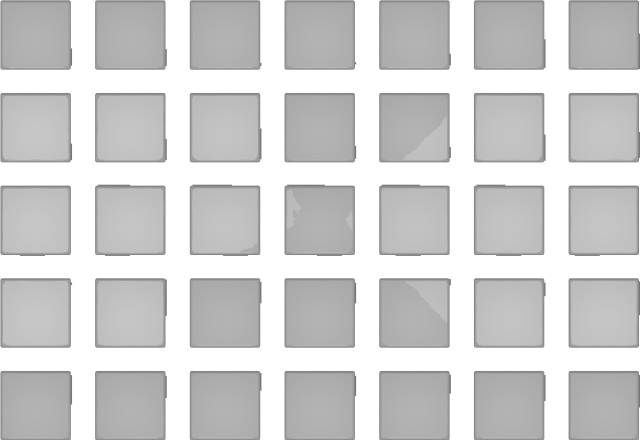
This pattern is drawn by a WebGL 2 fragment shader. Its source:

```glsl
#version 300 es
precision highp float;

uniform vec2 u_resolution;
out vec4 fragColor;

// Lengths are in tile widths; y runs downward from the top edge.
const vec2 CANVAS = vec2(8.98, 6.18);
const vec2 PITCH = vec2(1.3287, 1.3015);
const vec2 TILE = vec2(0.988, 0.975);
const vec2 MARGIN = vec2(0.006, 0.004);

const vec3 PAPER = vec3(1.0);
const vec3 DARK_FACE = vec3(0.68);
const vec3 LIGHT_FACE = vec3(0.745);
const vec3 RIM = vec3(0.53);
const vec3 BEVEL = vec3(0.62);
const vec3 GLINT = vec3(0.80);

float hash(vec2 p) {
  return fract(sin(dot(p, vec2(127.1, 311.7))) * 43758.5);
}

vec2 gradient(vec2 p) {
  float a = 6.2832 * hash(p);
  return vec2(cos(a), sin(a));
}

float gradientNoise(vec2 p) {
  vec2 i = floor(p), f = fract(p);
  vec2 u = f * f * f * (f * (f * 6.0 - 15.0) + 10.0);
  vec2 e = vec2(1.0, 0.0);
  float a = dot(gradient(i), f);
  float b = dot(gradient(i + e), f - e);
  float c = dot(gradient(i + e.yx), f - e.yx);
  float d = dot(gradient(i + e.xx), f - e.xx);
  return mix(mix(a, b, u.x), mix(c, d, u.x), u.y);
}

float boxDistance(vec2 p, vec2 lo, vec2 hi, float radius) {
  vec2 d = abs(p - 0.5 * (lo + hi)) - 0.5 * (hi - lo) + radius;
  return length(max(d, 0.0)) + min(max(d.x, d.y), 0.0) - radius;
}

float cover(float d, float px) {
  return clamp(0.5 - d / px, 0.0, 1.0);
}

// Two bright zones spread in from the sides, leaving dark bands between.
float brightZone(vec2 p, float px) {
  float dy = p.y - 3.09;
  float rough = 0.16 * gradientNoise(p * 5.0) + 0.06 * gradientNoise(p * 19.0);
  float slope = dy > 0.0 ? 1.9 : 0.3;
  float left = p.x - 4.21 + slope * min(abs(dy), 0.93) + rough;
  float right = 4.83 + abs(dy) - p.x + 0.5 * rough;
  return cover(max(min(left, right), abs(dy) - 1.95), px);
}

// Thin ledges that stick out past the tile on its worn sides.
float ledgeDistance(vec2 q, vec2 id) {
  float start = hash(id + 3.7), other = hash(id + 8.3);
  if (id.y == 2.0) {
    float from = 0.6 * start;
    float bottom = boxDistance(q, vec2(from, TILE.y - 0.02),
                               vec2(from + 0.35, TILE.y + 0.012), 0.0);
    float top = boxDistance(q, vec2(0.04, -0.013),
                            vec2(0.1 + 0.5 * other, 0.02), 0.0);
    return other > 0.55 ? min(bottom, top) : bottom;
  }
  float t = id.y < 2.0 ? q.y : TILE.y - q.y;
  return boxDistance(vec2(q.x, t), vec2(TILE.x - 0.02, mix(0.4, 0.9, start)),
                     vec2(TILE.x + 0.017, mix(0.9, 0.97, other)), 0.0);
}

vec3 faceColor(vec2 p, vec2 q, vec2 id, float px) {
  float bright = brightZone(p, px);
  vec3 face = mix(DARK_FACE, LIGHT_FACE, bright);
  face += bright * 0.006 * (abs(id.x - 3.4) - 1.5);
  float glow = 1.0 - smoothstep(0.0, 0.72, length(q - vec2(0.5, 0.55)));
  return face + 0.035 * (glow - 0.4) + 0.012 * (q.y - 0.5);
}

// Cut corners, each with its own reach along the two sides.
float cornerDistance(vec2 q, vec2 id) {
  vec2 side = step(0.5 * TILE, q);
  vec2 c = mix(q, TILE - q, side);
  float reach = mix(0.055, 0.125, hash(id * 4.0 + side));
  float lean = mix(0.7, 1.5, hash(id * 5.0 + side + 2.3));
  return (c.x * lean + c.y / lean - reach) * 0.7;
}

void main() {
  vec2 uv = gl_FragCoord.xy / u_resolution;
  vec2 p = vec2(uv.x, 1.0 - uv.y) * CANVAS;
  float px = max(CANVAS.x / u_resolution.x, CANVAS.y / u_resolution.y);
  vec2 id = floor((p + 0.5 * (PITCH - TILE)) / PITCH);
  vec2 q = p - id * PITCH - MARGIN;

  float body = boxDistance(q, vec2(0.0), TILE, 0.03);
  float ledge = ledgeDistance(q, id);
  float wobble = 0.008 * gradientNoise(q * 5.0 + id * 7.0);
  float inner = boxDistance(q, vec2(0.034, 0.04) + wobble,
                            TILE - vec2(0.034, 0.036) - wobble, 0.04);

  // Face, bevel strip, glint along the foot and worn corners
  vec3 tile = mix(BEVEL, faceColor(p, q, id, px), cover(inner, px));
  float foot = abs(q.y - TILE.y + 0.032) - 0.006;
  foot = max(foot, abs(q.x - 0.5) - 0.38);
  tile = mix(tile, GLINT, 0.6 * cover(foot, px));
  tile = mix(tile, BEVEL, cover(cornerDistance(q, id), px));

  // Dark rim, heavier along the top
  float rimWidth = mix(0.014, 0.026, cover(q.y - 0.03, px));
  tile = mix(tile, RIM, cover(-body - rimWidth, px));
  vec3 color = mix(PAPER, RIM - 0.06, cover(ledge, px));
  color = mix(color, tile, cover(body, px));
  fragColor = vec4(color, 1.0);
}
```
